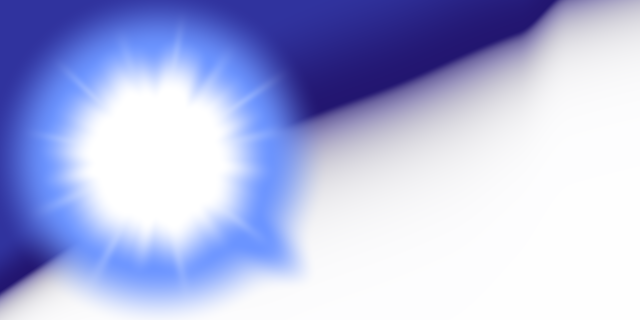
Give the GLSL for this background, as a Shadertoy shader.

```glsl
#define GLOW_CENTER vec2(0.495, 0.505)
#define CORE_RADIUS 0.285
#define GLOW_RADIUS 0.435
#define RAY_COUNT 11
#define RAY_WIDTH 0.045
#define RAY_STRENGTH 0.42
#define PAPER vec3(0.995, 0.995, 0.998)
#define NAVY vec3(0.135, 0.085, 0.44)
#define INDIGO vec3(0.19, 0.20, 0.62)
#define AZURE vec3(0.42, 0.58, 1.0)

const float PI = 3.14159265;

float hash(float n) {
    n = fract(n * 0.1031);
    n *= n + 33.33;
    return fract(n * (n + n));
}

// Value noise around a full turn, seamless at the wrap
float angularNoise(float angle, float cells, float seed) {
    float t = fract(angle / (2.0 * PI)) * cells;
    float i = floor(t);
    float f = smoothstep(0.0, 1.0, t - i);
    return mix(hash(i + seed), hash(mod(i + 1.0, cells) + seed), f);
}

float angleGap(float a, float b) {
    return abs(mod(a - b + PI, 2.0 * PI) - PI);
}

float bell(float x) {
    return exp(-x * x);
}

// Height of the curved border between the blue field and the paper
float borderHeight(float x) {
    float arc = 0.09 + 0.686 * x - 0.113 * x * x;
    float sag = 0.025 * bell((x - 1.25) / 0.25);
    return arc - sag + 0.08 * smoothstep(1.62, 1.78, x);
}

vec3 background(vec2 p) {
    float above = p.y - borderHeight(p.x);
    float softness = mix(0.05, 0.12, smoothstep(0.1, 0.9, p.x));
    softness -= 0.03 * smoothstep(1.4, 1.8, p.x);

    // Blue field, darkest along its border
    vec3 field = mix(NAVY, INDIGO, smoothstep(0.0, 3.0 * softness, above));

    // Shadow that fades into the paper
    float depth = max(-above, 0.0);
    float shade = exp(-depth / softness);
    shade *= 1.0 - 0.12 * smoothstep(0.0, 0.04, depth);
    vec3 shadow = mix(vec3(0.13, 0.11, 0.20), NAVY, smoothstep(0.0, 0.5, shade));
    vec3 paper = mix(PAPER, shadow, shade);
    return mix(paper, field, smoothstep(-0.02, 0.02, above));
}

// Narrow beams, unevenly spread around the turn
float rays(float angle, float radius) {
    float light = 0.0;
    for (int k = 0; k < RAY_COUNT; k++) {
        float n = float(k);
        float turn = n / float(RAY_COUNT - 1);
        float direction = 0.22 + 5.4 * turn - 0.54 * sin(PI * turn);
        float width = RAY_WIDTH * (0.7 + 0.6 * hash(n + 5.0));
        float reach = 0.43 + 0.10 * hash(n + 17.0);
        float fade = 1.0 - smoothstep(0.2, reach, radius);
        light += fade * bell(angleGap(angle, direction) / width);
    }
    return light;
}

void mainImage(out vec4 fragColor, in vec2 fragCoord) {
    vec2 p = fragCoord / iResolution.y;
    vec2 q = p - GLOW_CENTER;
    float radius = length(q);
    float angle = atan(q.y, q.x + 1e-6);

    vec3 color = background(p);

    // Blue halo, drawn out toward the lower right
    float flare = 0.09 * bell(angleGap(angle, -0.68) / 0.14);
    float halo = 1.0 - smoothstep(-0.1, 0.1, radius - GLOW_RADIUS - flare);
    color = mix(color, AZURE, halo);

    // White core with a streaked rim
    float streaks = 0.6 * angularNoise(angle, 19.0, 3.0)
                  + 0.4 * angularNoise(angle, 47.0, 71.0) - 0.5;
    float rim = radius - CORE_RADIUS - 0.06 * streaks;
    float core = 1.0 - smoothstep(-0.09, 0.085, rim);
    color = mix(color, vec3(1.0), core);

    // Beams over the halo
    float beam = clamp(RAY_STRENGTH * rays(angle, radius), 0.0, 1.0);
    color = mix(color, vec3(0.93, 0.96, 1.0), beam * (1.0 - core));

    fragColor = vec4(color, 1.0);
}
```
